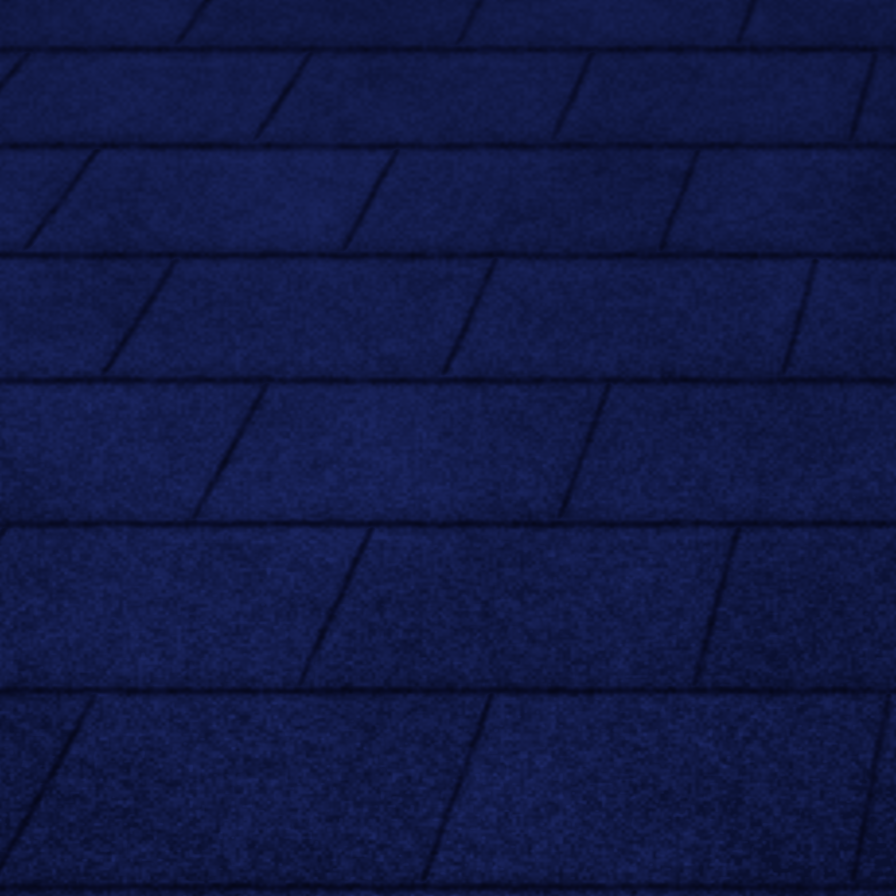
Write a WebGL 2 fragment shader that draws this texture.

```glsl
#version 300 es
precision highp float;
// Navy felt shingles in staggered courses, receding in perspective.

uniform vec2 u_resolution;
out vec4 fragColor;

float hash(vec2 p) {
    vec3 q = fract(p.xyx * vec3(0.1031, 0.1030, 0.0973));
    q += dot(q, q.yzx + 33.33);
    return fract((q.x + q.y) * q.z);
}

float noise(vec2 p) {
    vec2 i = floor(p), f = fract(p);
    f = f * f * (3.0 - 2.0 * f);
    return mix(mix(hash(i), hash(i + vec2(1, 0)), f.x),
               mix(hash(i + vec2(0, 1)), hash(i + vec2(1, 1)), f.x), f.y);
}

float fbm(vec2 p) {
    float sum = 0.0, amp = 0.5;
    for (int i = 0; i < 4; i++) {
        sum += amp * noise(p);
        p = p * 2.03 + 17.1;
        amp *= 0.5;
    }
    return sum;
}

// Blurred dark stroke: 1 at the centre, falling off as a bell
float stroke(float dist, float radius) {
    return exp(-dist * dist / (radius * radius));
}

// Depth below the horizon at which a course line lies
float courseDepth(float course) {
    return 30.713 / (17.356 - course);
}

void main() {
    vec2 p = gl_FragCoord.xy / u_resolution;

    // Perspective: depth below the horizon, and lanes through the vanishing point
    float wobble = 0.0016 * (noise(p * vec2(40.0, 24.0)) - 0.5);
    float depth = 2.7148 - p.y + wobble;
    float lane = (p.x - 1.4714 + wobble) / depth;
    float courses = 17.356 - 30.713 / depth;
    float course = floor(courses);

    // Every other course is shifted by half a shingle
    float shift = 0.432 - 0.003 * course + 0.5 * mod(course, 2.0);
    float columns = lane / 0.1778 - shift;
    float tile = hash(vec2(floor(columns), course) + 40.0);

    // Distances to the nearest course line and joint, in canvas units
    float lineDist = depth - courseDepth(round(courses));
    float jointDist = (fract(columns + 0.5) - 0.5) * 0.1778 * depth / sqrt(1.0 + lane * lane);
    float toLowerEdge = courseDepth(course + 1.0) - depth;
    float toUpperEdge = depth - courseDepth(course);

    // Felt: broad blotches, mottling, and fibres that sharpen nearby
    float nearness = 1.0 - p.y;
    float blotch = fbm(p * vec2(7.0, 9.0) + 3.0) - 0.47;
    float mottle = noise(p * vec2(46.0, 62.0)) - 0.5;
    float fibre = noise(p * vec2(120.0, 165.0) + 13.0) - 0.5;
    float grain = noise(p * vec2(230.0, 250.0) + 31.0) - 0.5;
    float fleck = smoothstep(0.66, 1.0, noise(p * vec2(150.0, 200.0) + 77.0));
    float shade = 0.50 + 0.58 * blotch + 0.12 * (tile - 0.5) + 0.18 * mottle;
    shade += (0.40 * fibre + 0.56 * grain) * mix(0.50, 1.30, nearness);
    shade += 0.36 * fleck * nearness;

    // Uneven light: brightest left of the middle, dimmer toward the corners
    vec2 fromLight = p - vec2(0.42, 0.58);
    shade += 0.12 - 0.65 * dot(fromLight, fromLight);

    // Worn pale rims beside the gaps
    shade += 0.12 * stroke(lineDist - 0.014, 0.006);
    shade += 0.10 * stroke(jointDist - 0.012, 0.006);

    vec3 color = mix(vec3(0.045, 0.070, 0.210), vec3(0.100, 0.140, 0.365), clamp(shade, -0.1, 1.2));

    // Light wear: joints soften at both ends and in the distance
    float wear = 0.80 + 0.20 * smoothstep(0.15, 0.65, noise(p * vec2(60.0, 50.0) + 9.0));
    float ends = smoothstep(-0.002, 0.011, toLowerEdge) * smoothstep(-0.004, 0.006, toUpperEdge);
    float joint = stroke(jointDist, 0.0046) * ends * mix(0.74, 0.90, nearness) * wear;
    float gap = stroke(lineDist, 0.0052) * mix(0.80, 0.96, nearness) * wear;

    // Soft shade gathers above each overlap
    float shadow = 0.22 * stroke(lineDist + 0.003, 0.013) + 0.12 * stroke(jointDist, 0.011);
    float dark = max(max(joint, gap), shadow);

    // The grain still shows faintly inside the gaps
    vec3 gapColor = vec3(0.022, 0.033, 0.125) * (1.0 + 0.35 * (fibre + grain));
    color = mix(color, gapColor, dark);

    fragColor = vec4(color, 1.0);
}
```
